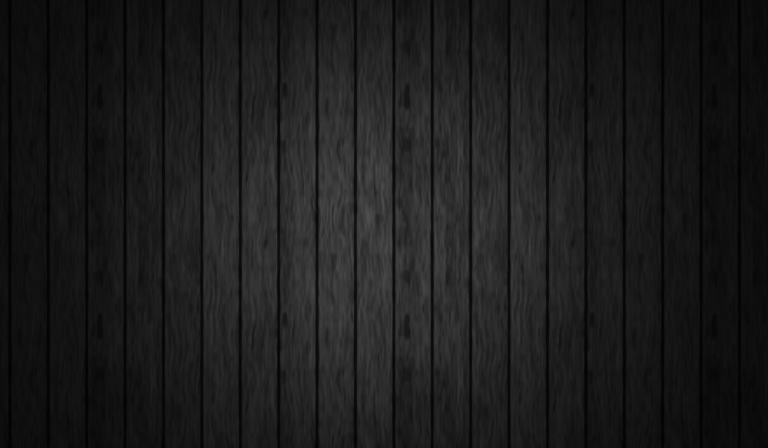
Reproduce this texture procedurally as a Shadertoy shader.

```glsl
// Dark vertical wooden planks with fine grain, lit by a soft central glow.

float hash(vec2 p) {
    vec3 q = fract(vec3(p.xyx) * 0.1031);
    q += dot(q, q.yzx + 33.33);
    return fract((q.x + q.y) * q.z);
}

// Value noise on a lattice that wraps after the given number of cells
float noise(vec2 p, vec2 period) {
    vec2 cell = floor(p);
    vec2 f = fract(p);
    f = f * f * (3.0 - 2.0 * f);
    vec2 a = mod(cell, period);
    vec2 b = mod(cell + 1.0, period);
    return mix(mix(hash(a), hash(vec2(b.x, a.y)), f.x),
               mix(hash(vec2(a.x, b.y)), hash(b), f.x), f.y);
}

// Noise with cells per plank across and cells per tile along
float grain(vec2 wood, vec2 cells) {
    return noise(wood * cells, vec2(8.0, 1.0) * cells) - 0.5;
}

// Long streaks, broken pores and wavy rings
float woodTone(vec2 wood, float plank) {
    vec2 bent = wood;
    bent.x += 0.16 * grain(wood, vec2(2.0, 7.0)) + 0.05 * grain(wood, vec2(5.0, 20.0));
    float streaks = 0.20 * grain(bent, vec2(7.0, 4.0))
                  + 0.30 * grain(bent, vec2(15.0, 10.0))
                  + 0.28 * grain(wood, vec2(22.0, 28.0));
    float pores = smoothstep(0.18, 0.42, grain(bent, vec2(13.0, 18.0)));
    float rings = sin(48.0 * bent.x + 5.0 * grain(wood, vec2(2.0, 5.0)));
    float board = 0.12 * (hash(vec2(plank, 5.0)) - 0.5);
    return 1.04 + board + streaks + 0.035 * rings - 0.16 * pores;
}

// Dark weathered patches on two boards of every eight
float knots(vec2 wood, float plank, float across) {
    float middle = (1.0 - step(0.5, abs(plank - 2.0))) * exp(-pow((across - 0.35) / 0.25, 2.0));
    float side = (1.0 - step(0.5, abs(plank - 7.0))) * exp(-pow((across - 0.12) / 0.17, 2.0));
    float spots = smoothstep(-0.02, 0.3, grain(wood, vec2(6.0, 16.0)));
    float cluster = 0.35 + 0.65 * exp(-pow((wood.y - 0.54) / 0.2, 2.0));
    return (middle + side) * (0.12 + 0.42 * spots * cluster);
}

void mainImage(out vec4 fragColor, in vec2 fragCoord) {
    vec2 uv = fragCoord / iResolution.xy;

    // Twenty boards across; the wood repeats every eight boards
    float boards = (uv.x - 0.0128) / 0.05;
    float across = fract(boards);
    float plank = mod(floor(boards), 8.0);
    vec2 wood = vec2(plank + across, fract(uv.y / 0.513));

    float tone = woodTone(wood, plank) * (1.0 - knots(wood, plank, across));

    // Grooves: a dark core, a soft shadow and a faint worn edge
    float gap = min(across, 1.0 - across);
    float wobble = 0.012 * grain(wood, vec2(1.0, 24.0));
    float groove = 1.0 - smoothstep(0.015, 0.06, gap + wobble);
    tone *= 1.0 - 0.72 * groove;
    tone *= 1.0 - 0.16 * exp(-gap * 14.0);
    tone += 0.10 * exp(-pow((across - 0.1) / 0.03, 2.0));

    // Broad elliptical glow fading to near black
    vec2 offset = uv - vec2(0.49, 0.48);
    float light = 0.043 + 0.187 * exp(-dot(offset * offset, vec2(10.5, 4.1)));

    fragColor = vec4(vec3(clamp(light * tone, 0.0, 1.0)), 1.0);
}
```
